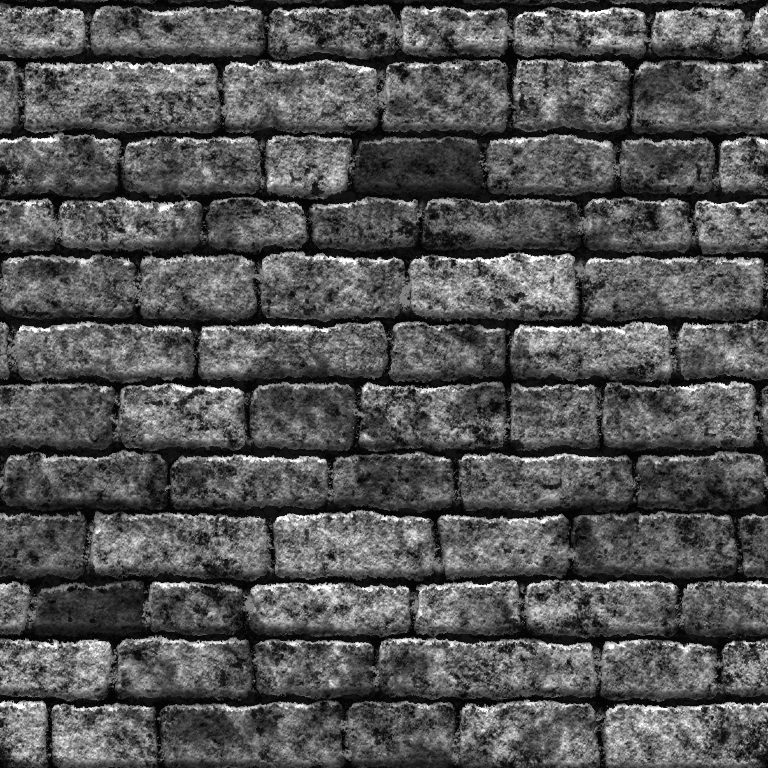
This texture is drawn by a Shadertoy shader. Its source:

```glsl
// Weathered monochrome brick wall: twelve uneven courses of five or six bricks.
// Jittered joints give rounded-box distances; tiling noise adds frayed edges,
// pits, tool marks and relief lit from above.

const float COURSES = 12.0;

float hash(vec2 p) {
    return fract(sin(dot(p, vec2(127.1, 311.7))) * 43758.5453);
}

// Value noise that wraps over the unit square for whole-number frequencies
float noise(vec2 uv, vec2 freq) {
    vec2 p = uv * freq, i = floor(p), f = fract(p);
    f = f * f * (3.0 - 2.0 * f);
    float a = hash(mod(i, freq)), b = hash(mod(i + vec2(1, 0), freq));
    float c = hash(mod(i + vec2(0, 1), freq)), d = hash(mod(i + 1.0, freq));
    return mix(mix(a, b, f.x), mix(c, d, f.x), f.y);
}

// Octaves turned and scaled by a whole-number matrix, so the sum still wraps
float fbm(vec2 uv, vec2 freq) {
    float sum = 0.0, amp = 0.5;
    for (int i = 0; i < 4; i++) {
        sum += amp * noise(uv, freq);
        uv = mat2(2, 1, -1, 2) * uv;
        amp *= 0.8;
    }
    return sum / 1.476;
}

float courseEdge(float i) {
    return (i + 0.2 * (hash(vec2(mod(i, COURSES), 3.0)) - 0.5)) / COURSES;
}

float jointOffset(float row) {
    return 0.5 * mod(row, 2.0) + 0.45 * hash(vec2(row, 7.0));
}

float jointEdge(float k, float row, float count) {
    float jitter = 0.5 * (hash(vec2(mod(k, count), row + 20.0)) - 0.5);
    return (k + jitter + jointOffset(row)) / count;
}

// Signed distance to the brick; also its id and how far inside a side joint we are
float brick(vec2 uv, out vec2 id, out float side) {
    vec2 p = uv + 0.008 * (vec2(noise(uv, vec2(22)), noise(uv, vec2(19, 26))) - 0.5);
    p += 0.004 * (vec2(noise(uv, vec2(70)), noise(uv, vec2(64, 81))) - 0.5);

    float r = floor(p.y * COURSES);
    r += step(courseEdge(r + 1.0), p.y) - step(p.y, courseEdge(r));
    float row = mod(r, COURSES);
    float count = 5.0 + step(0.72, hash(vec2(row, 11.0)));
    float k = floor(p.x * count - jointOffset(row));
    k += step(jointEdge(k + 1.0, row, count), p.x) - step(p.x, jointEdge(k, row, count));

    vec2 low = vec2(jointEdge(k, row, count), courseEdge(r));
    vec2 high = vec2(jointEdge(k + 1.0, row, count), courseEdge(r + 1.0));
    vec2 q = abs(p - 0.5 * (low + high)) - 0.5 * (high - low) + vec2(0.0045, 0.0042) + 0.011;
    id = vec2(mod(k, count), row);
    side = q.x - q.y;
    return length(max(q, 0.0)) + min(max(q.x, q.y), 0.0) - 0.011;
}

float bevel(float d) {
    return smoothstep(0.002, -0.005, d);
}

void mainImage(out vec4 fragColor, in vec2 fragCoord) {
    vec2 uv = fragCoord / iResolution.xy;
    vec2 toLight = vec2(-0.0007, 0.003);
    vec2 id, otherId;
    float side, otherSide;

    // Fine grain and its lit slope
    float grain = fbm(uv, vec2(46, 54));
    float relief = grain - fbm(uv + 0.5 * toLight, vec2(46, 54));

    // Frayed outline, bright upper rim and a shaded lower edge
    float fray = 0.016 * (grain - 0.5);
    float d = brick(uv, id, side) + fray;
    float rim = bevel(d) - bevel(brick(uv + toLight, otherId, otherSide) + fray);
    float under = brick(uv - vec2(0.0, 0.008), otherId, otherSide) + fray;
    float shade = smoothstep(-0.005, 0.004, under);

    // Tool marks: diagonal on some bricks, level on the others
    float diagonal = noise(vec2(uv.x + uv.y, uv.y - uv.x), vec2(34, 150));
    float level = noise(uv + 0.01 * grain, vec2(28, 170));
    float marks = mix(level, diagonal, step(0.45, hash(id + 31.0))) - 0.5;

    // Tone of each brick, with a few almost black ones
    float tone = mix(0.76, 1.2, hash(id + 5.0));
    tone *= mix(1.0, 0.4, step(0.92, hash(id + 47.0)));

    // Brick face with soft soot stains and small ragged pits
    float face = 0.44 + 0.85 * (grain - 0.5) + 0.8 * relief;
    face += 0.2 * marks * hash(id + 13.0);
    face += 0.25 * (noise(uv, vec2(330, 350)) - 0.5);
    float soot = smoothstep(0.45, 0.75, fbm(uv + 0.37, vec2(9, 14)));
    float pits = smoothstep(0.62, 0.3, grain + 0.5 * noise(uv, vec2(14, 19)));
    float pocks = smoothstep(0.78, 0.95, noise(uv, vec2(100, 120)) + 0.5 * (0.5 - grain));
    pits = max(pits, pocks * smoothstep(0.35, 0.8, noise(uv, vec2(12, 17))));
    face *= tone * (1.0 - 0.5 * soot) * (1.0 - 0.7 * pits) * (1.0 - 0.5 * shade);
    face += max(rim, 0.0) * mix(0.1, 0.95, grain) * mix(0.5, 1.0, tone);

    // Deep black bed joints, rough grey mortar in the side joints
    float crumbs = smoothstep(0.4, 0.75, grain + 0.6 * relief);
    float mortar = 0.015 + crumbs * mix(0.06, 0.5, smoothstep(0.004, 0.02, side));

    float value = mix(mortar, face, smoothstep(0.001, -0.001, d));
    fragColor = vec4(vec3(clamp(value, 0.015, 1.0)), 1.0);
}
```
